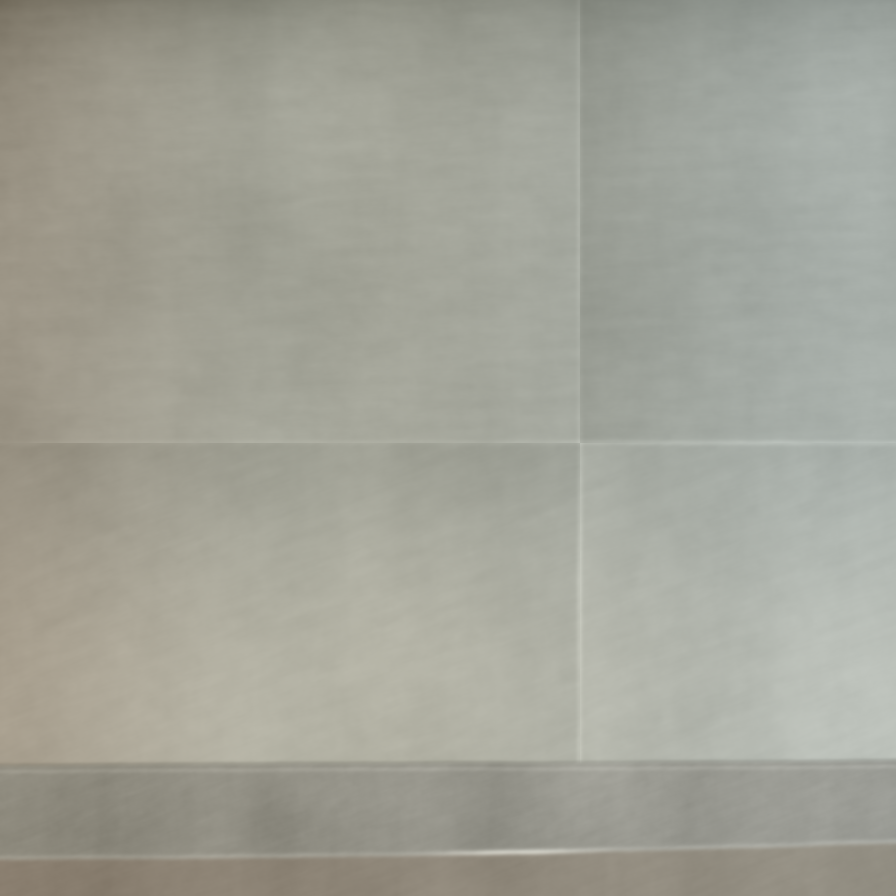
This texture is drawn by a Shadertoy shader. Its source:

```glsl
// Pale stone wall tiles with light seams, above a darker ledge and a floor strip.
#define SEAM_X 0.647
#define SEAM_Y 0.506
#define SEAM_WIDTH 0.0035
#define LEDGE_TOP 0.146
#define LEDGE_BOTTOM 0.041
#define LEDGE_TILT 0.018
#define MOTTLE 0.075
#define STREAKS 0.028
#define GRAIN 0.022

float hash(vec2 p) {
    return fract(sin(dot(p, vec2(127.1, 311.7))) * 43758.5453);
}

float noise(vec2 p) {
    vec2 i = floor(p), f = fract(p);
    f = f * f * (3.0 - 2.0 * f);
    return mix(mix(hash(i), hash(i + vec2(1, 0)), f.x),
               mix(hash(i + vec2(0, 1)), hash(i + vec2(1, 1)), f.x), f.y);
}

// Layered noise, centred on zero
float fbm(vec2 p) {
    float sum = 0.0, amp = 0.5;
    for (int i = 0; i < 5; i++) {
        sum += amp * (noise(p) - 0.5);
        p = mat2(1.6, 1.2, -1.2, 1.6) * p + 7.3;
        amp *= 0.55;
    }
    return sum;
}

// Soft line: 1 on the line, falling off with distance
float softLine(float d, float width) {
    return exp(-d * d / (width * width));
}

// Cloudy stains, vertical runs and fine brushed streaks
float stoneTone(vec2 uv, vec2 tile) {
    vec2 p = uv + tile * 5.7;
    float clouds = fbm(p * vec2(6.0, 5.0)) * MOTTLE;
    float runs = fbm(p * vec2(12.0, 1.6) + 31.0) * 0.05;
    float slant = uv.y < SEAM_Y ? 0.35 : 0.05;
    vec2 q = vec2(p.x, p.y - slant * p.x);
    float streaks = fbm(q * vec2(22.0, 95.0)) * STREAKS;
    float grain = fbm(p * 65.0) * GRAIN;
    return clouds + runs + streaks + grain;
}

// Wall light: warm on the left, cool on the right, brighter towards the ledge
vec3 wallColor(vec2 uv, vec2 tile) {
    vec3 warm = vec3(0.605, 0.575, 0.515);
    vec3 middle = vec3(0.642, 0.645, 0.598);
    vec3 cool = vec3(0.660, 0.688, 0.668);
    vec3 col = mix(warm, middle, smoothstep(-0.08, 0.36, uv.x));
    col = mix(col, cool, smoothstep(0.35, 1.0, uv.x));
    col += vec3(0.060, 0.052, 0.045) * smoothstep(0.52, 0.24, uv.y);
    col -= 0.11 * exp(-(1.0 - uv.y) / 0.045) * mix(1.0, 0.55, uv.x);
    col -= 0.025 * smoothstep(0.82, 1.0, uv.y);

    // Shade beside the seams
    float right = uv.x - SEAM_X;
    col -= 0.045 * tile.x * tile.y * exp(-right / 0.13);
    col -= 0.020 * (1.0 - tile.y) * exp(-max(SEAM_Y - uv.y, 0.0) / 0.05);
    col -= 0.022 * (1.0 - tile.x) * (1.0 - tile.y) * exp(right / 0.04);
    return col + stoneTone(uv, tile);
}

// Raised light joints, fading unevenly along their length
vec3 addSeams(vec3 col, vec2 uv) {
    float wobble = 0.003 * fbm(uv * 9.0);
    float upright = softLine(uv.x - SEAM_X + wobble, SEAM_WIDTH);
    float level = softLine(uv.y - SEAM_Y + wobble, SEAM_WIDTH);
    float wear = 0.7 + 0.6 * noise(uv * 14.0);
    float low = smoothstep(0.55, 0.30, uv.y);
    float side = smoothstep(0.58, 0.72, uv.x);
    col += upright * wear * mix(0.030, 0.062, low);
    col += level * wear * mix(0.022, 0.050, side);
    return col;
}

void mainImage(out vec4 fragColor, in vec2 fragCoord) {
    vec2 uv = fragCoord / iResolution.xy;
    float aa = 1.5 / iResolution.y;
    float ledgeTop = LEDGE_TOP + 0.005 * uv.x + 0.002 * fbm(uv * 12.0);
    float ledgeBottom = LEDGE_BOTTOM + LEDGE_TILT * uv.x * uv.x + 0.002 * fbm(uv * 15.0);

    // Wall
    vec2 tile = smoothstep(-aa, aa, uv - vec2(SEAM_X, SEAM_Y));
    vec3 wall = addSeams(wallColor(uv, step(vec2(SEAM_X, SEAM_Y), uv)), uv);
    wall -= 0.008 * tile.x * tile.y;

    // Ledge
    float ledgeTone = stoneTone(uv * 1.4, vec2(2.0, 1.0));
    vec3 ledge = mix(vec3(0.555, 0.540, 0.490), vec3(0.600, 0.605, 0.580), uv.x);
    ledge += ledgeTone * 1.1 + 0.02 * smoothstep(0.06, 0.14, uv.y) - 0.01;

    // Floor strip
    vec3 floorStrip = mix(vec3(0.535, 0.490, 0.430), vec3(0.575, 0.560, 0.515), uv.x);
    floorStrip += ledgeTone * 0.8;

    vec3 col = mix(ledge, wall, smoothstep(-0.004, 0.004, uv.y - ledgeTop));
    col = mix(floorStrip, col, smoothstep(-0.004, 0.004, uv.y - ledgeBottom));

    // Ledge edges: pale lip, thin shadow and a bright glint
    col += 0.045 * softLine(uv.y - ledgeTop + 0.007, 0.003);
    col -= 0.035 * softLine(uv.y - ledgeTop - 0.001, 0.0025);
    float glint = smoothstep(0.45, 0.56, uv.x) * smoothstep(0.70, 0.58, uv.x);
    float edge = softLine(uv.y - ledgeBottom - 0.002, 0.0035);
    col += edge * (0.045 + 0.030 * noise(uv * 18.0) + 0.16 * glint);

    fragColor = vec4(clamp(col, 0.0, 1.0), 1.0);
}
```
